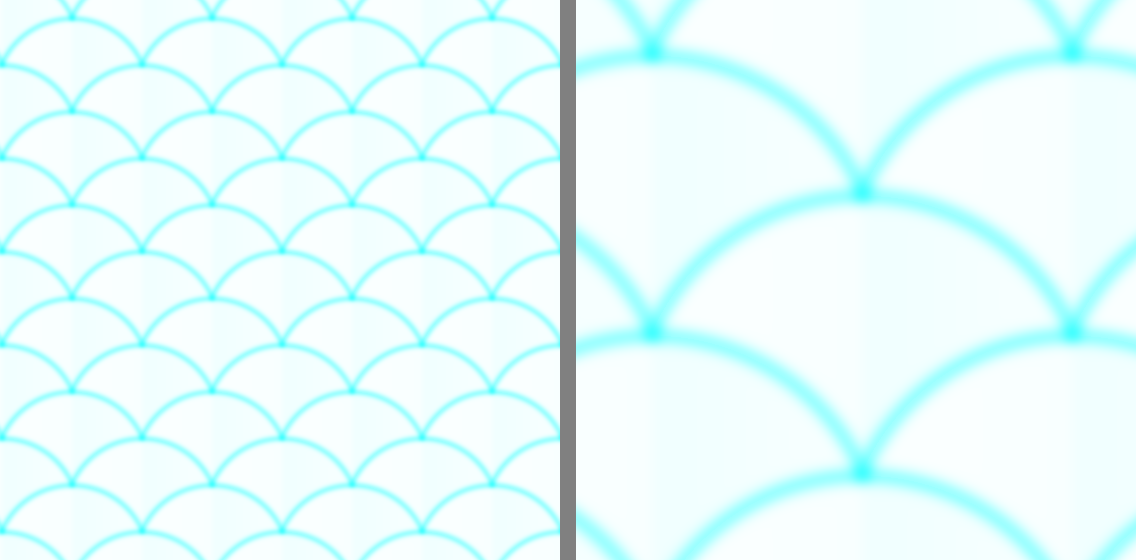
Left, the full canvas; right, a detail of the centre.
Give the GLSL for this pattern, as a Shadertoy shader.

```glsl
// Overlapping fish scales: soft cyan arcs on near-white, each scale faintly shaded on its right half.

const float COLUMNS = 4.0;                      // scales across; one scale is one unit wide
const float ROWS = 12.0;                        // staggered rows down, even so that they wrap
const float PITCH = COLUMNS / ROWS;             // height from one row to the next
const float HALF_WIDTH = 0.5;
const float ARC_RISE = 0.322;                   // height of an arc above its ends
const vec2 PHASE = vec2(0.0156, 0.2005);        // apex of the first scale
const float LINE_SOFTNESS = 0.018;
const float LINE_DEPTH = 0.36;

// Radius of the circle through both ends and the apex of an arc
float arcRadius(float halfWidth, float rise) {
    return (halfWidth * halfWidth + rise * rise) / (2.0 * rise);
}

// Distance to an arc whose apex is at the origin
float arcDistance(vec2 p, float halfWidth, float rise) {
    float radius = arcRadius(halfWidth, rise);
    vec2 centre = vec2(0.0, -radius);
    vec2 tip = vec2(halfWidth, -rise) - centre;
    vec2 q = vec2(abs(p.x), p.y) - centre;
    bool withinSpan = q.x * tip.y < q.y * tip.x;
    return withinSpan ? abs(length(q) - radius) : length(q - tip);
}

// Position relative to the nearest apex in a row
vec2 toApex(vec2 p, float row) {
    float x = p.x - 0.5 * mod(row, 2.0);
    return vec2(x - floor(x + 0.5), p.y - row * PITCH);
}

// Position within the frontmost scale covering p
vec2 frontScale(vec2 p) {
    float row = ceil(p.y / PITCH);
    vec2 local = toApex(p, row);
    float radius = arcRadius(HALF_WIDTH, ARC_RISE);
    float arcHeight = sqrt(radius * radius - local.x * local.x) - radius;
    return local.y < arcHeight ? local : toApex(p, row + 1.0);
}

// Red level of a scale: pale left half, tinted right half fading outwards
float scaleShade(float x) {
    float left = mix(0.982, 0.974, smoothstep(-0.4, 0.0, x));
    float right = mix(0.944, 0.970, smoothstep(0.0, 0.5, x));
    return mix(left, right, smoothstep(-0.03, 0.03, x));
}

// Light left after all nearby soft lines are multiplied together
float lineTransmission(vec2 p, float softness, float depth) {
    float firstRow = ceil(p.y / PITCH);
    float light = 1.0;
    for (int j = -1; j <= 2; j++) {
        vec2 local = toApex(p, firstRow + float(j));
        for (int i = -1; i <= 1; i++) {
            float d = arcDistance(local - vec2(float(i), 0.0), HALF_WIDTH, ARC_RISE) / softness;
            light *= 1.0 - depth * exp(-0.5 * d * d);
        }
    }
    return light;
}

void mainImage(out vec4 fragColor, in vec2 fragCoord) {
    vec2 p = fragCoord / iResolution.xy * COLUMNS - PHASE;
    float red = scaleShade(frontScale(p).x) * lineTransmission(p, LINE_SOFTNESS, LINE_DEPTH);
    fragColor = vec4(red, 1.0, 1.0, 1.0);
}
```
